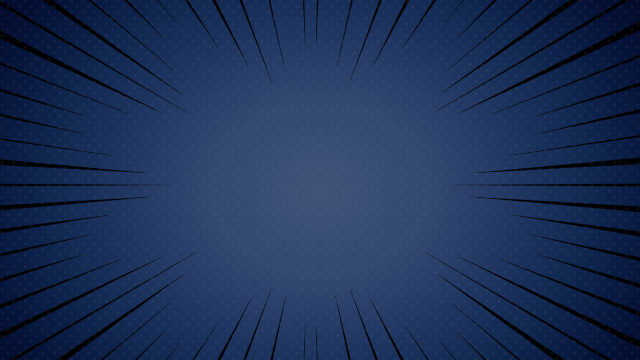
This background is drawn by a WebGL 2 fragment shader. Its source:

```glsl
#version 300 es
precision highp float;
// Comic focus lines: black tapered spikes point inward over a blue glow
// with a faint staggered dot screen. Spikes live in warped angular sectors,
// mirrored left to right; all lengths are in units of the canvas height.

#define FOCUS vec2(-0.026, -0.014)     // point the spikes aim at
#define GLOW_CENTER vec2(0.0, -0.025)
#define GLOW_STRETCH vec2(0.8, 1.0)
#define SECTOR_SCALE 17.0              // sector count from level to upright
#define SECTOR_WARP 0.8                // widens the sectors near upright
#define TIP_RADIUS 0.385
#define TIP_SWING 0.25                 // wave in the tip distance
#define TAPER_MIN 0.007
#define TAPER_MAX 0.022
#define DOT_PERIOD 0.0321
#define DOT_RADIUS 0.0042
#define DOT_STRENGTH 0.085

uniform vec2 u_resolution;
out vec4 fragColor;

const float PI = 3.14159;
const vec3 INK = vec3(0.006, 0.007, 0.012);
const vec3 DOT_TINT = vec3(0.46, 0.54, 0.62);

// Sine-free hash of a sector number and a channel
float hash(float id, float channel) {
    vec2 p = fract(vec2(id + 40.0, channel + 7.0) * vec2(0.1031, 0.3717));
    p += dot(p, p.yx + 33.33);
    return fract((p.x + p.y) * p.x);
}

// Radial blue falloff from the bright middle to the dark corners
vec3 glow(vec2 p) {
    float d = length((p - GLOW_CENTER) * GLOW_STRETCH);
    vec3 color = mix(vec3(0.245, 0.325, 0.47), vec3(0.20, 0.285, 0.445), smoothstep(0.0, 0.26, d));
    color = mix(color, vec3(0.12, 0.21, 0.38), clamp((d - 0.24) / 0.20, 0.0, 1.0));
    color = mix(color, vec3(0.06, 0.15, 0.31), clamp((d - 0.44) / 0.17, 0.0, 1.0));
    color = mix(color, vec3(0.02, 0.07, 0.22), clamp((d - 0.61) / 0.17, 0.0, 1.0));
    return mix(color, vec3(0.0, 0.02, 0.12), clamp((d - 0.78) / 0.17, 0.0, 1.0));
}

// Coverage of the one spike in the sector that holds p
float spikes(vec2 p, float pixel) {
    vec2 q = p - FOCUS;
    q.x = abs(q.x);
    float angle = atan(q.y, max(q.x, 1e-5));
    float id = round(SECTOR_SCALE * sin(angle * SECTOR_WARP));
    float axis = asin(id / SECTOR_SCALE) / SECTOR_WARP;

    // Tip distance: a wave around the focus, shorter toward upright
    float wave = sin(PI * id / 7.0);
    float tip = TIP_RADIUS + TIP_SWING * wave * wave - 0.0006 * id * id;
    tip += 0.05 * hash(id, 1.0) * min(abs(id), 1.0);

    float along = length(q) * cos(angle - axis) - tip;
    float across = abs(length(q) * sin(angle - axis));
    float halfWidth = mix(TAPER_MIN, TAPER_MAX, hash(id, 2.0)) * along;
    float edge = smoothstep(-0.75 * pixel, 0.75 * pixel, halfWidth - across);
    return edge * smoothstep(0.0, 2.0 * pixel, along);
}

// Two square lattices, offset by half a period
float dots(vec2 p, float pixel) {
    vec2 cell = p / DOT_PERIOD;
    float d = min(length(cell - round(cell)), length(fract(cell) - 0.5)) * DOT_PERIOD;
    return 1.0 - smoothstep(DOT_RADIUS - pixel * 0.6, DOT_RADIUS + pixel * 0.6, d);
}

void main() {
    vec2 p = (gl_FragCoord.xy - 0.5 * u_resolution) / u_resolution.y;
    float pixel = 1.0 / u_resolution.y;
    vec3 color = mix(glow(p), INK, spikes(p, pixel));
    color = mix(color, DOT_TINT, DOT_STRENGTH * dots(p, pixel));
    fragColor = vec4(color, 1.0);
}
```
